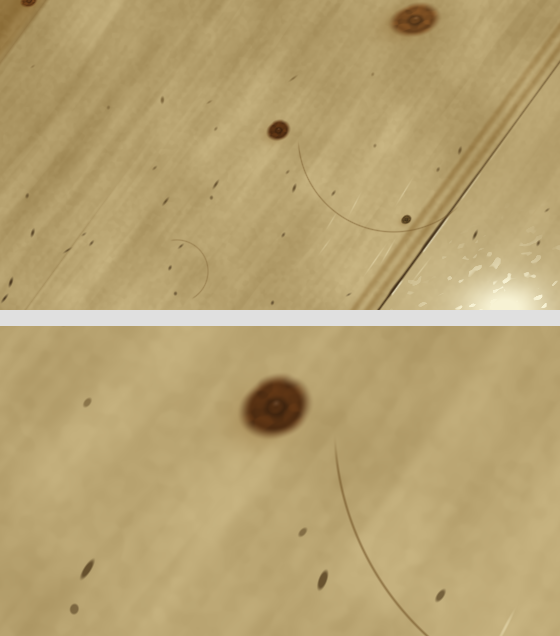
Top: the whole. Bottom: its middle third, enlarged.
Give the GLSL for this texture, as a WebGL 2 fragment shader.

```glsl
#version 300 es
precision highp float;

uniform vec2 u_resolution;
out vec4 fragColor;

vec2 hash2(vec2 p) {
    return fract(sin(vec2(dot(p, vec2(127.1, 311.7)), dot(p, vec2(269.5, 183.3)))) * 43758.55);
}

// Coordinates along and across a direction
vec2 turn(vec2 p, float angle) {
    vec2 d = vec2(cos(angle), sin(angle));
    return vec2(dot(p, d), dot(p, vec2(-d.y, d.x)));
}

// Smooth cellular noise, 0 to 1: blended values of jittered cell points
float mottle(vec2 p) {
    vec2 cell = floor(p), f = fract(p);
    float sum = 0.0, total = 0.0;
    for (int j = -1; j <= 1; j++)
    for (int i = -1; i <= 1; i++) {
        vec2 o = vec2(i, j), h = hash2(cell + o);
        vec2 d = o + h - f;
        float w = exp(-5.0 * dot(d, d));
        sum += w * fract(h.x * 17.3 + h.y * 31.7);
        total += w;
    }
    return sum / total;
}

float line(float d, float halfWidth, float blur) {
    return 1.0 - smoothstep(halfWidth - blur, halfWidth + blur, abs(d));
}

// Soft dark oval with a faint ring and a stained halo
vec3 addKnot(vec3 col, vec2 p, vec2 radii, float tilt, vec3 core) {
    vec2 q = turn(p, tilt) / radii;
    float r = length(q) + 0.12 * (mottle(q * 1.5 + 5.0) - 0.5);
    vec2 tail = q + vec2(0.45, 0.1);
    col = mix(col, vec3(0.56, 0.42, 0.20), 0.5 * exp(-1.1 * dot(tail, tail)));
    vec3 wood = core * (0.94 + 0.25 * (mottle(q * 4.0) - 0.5) + 0.04 * sin(r * 15.0));
    wood *= 1.0 - 0.25 * line(r - 0.25, 0.06, 0.12);
    wood += 0.10 * line(length(q - vec2(0.05, 0.1)), 0.06, 0.1);
    return mix(col, wood, 0.95 * (1.0 - smoothstep(0.70, 1.15, r)));
}

// Part of a circle from one angle to another
float hair(vec2 p, float radius, float from, float to, float blur) {
    float angle = atan(p.y, p.x);
    float span = smoothstep(from, from + 0.15, angle) * (1.0 - smoothstep(to - 0.15, to, angle));
    return span * line(length(p) - radius, 0.0012, blur);
}

void main() {
    vec2 p = gl_FragCoord.xy / u_resolution.y;
    float blur = 1.0 / u_resolution.y;
    vec2 g = turn(p, 0.94);
    float along = g.x, across = -g.y;
    float bent = across + 0.006 * sin(along * 4.0 + 1.0) + 0.003 * sin(along * 9.0 + across * 5.0);
    float rightBoard = smoothstep(-blur, blur, across - 0.989);
    float leftBoard = 1.0 - smoothstep(0.06, 0.075, across);

    // Grain, blotches and uneven light
    float tone = 0.055 * (mottle(vec2(bent * 19.0, along * 1.6)) - 0.5);
    tone += 0.032 * (mottle(vec2(bent * 70.0, along * 6.0 + 7.0)) - 0.5);
    tone += 0.09 * (mottle(p * 4.0 + 3.0) - 0.5);
    tone += 0.03 * (mottle(p * 14.0) - 0.5);
    tone += 0.028 * (mottle(p * 75.0) - 0.5);
    tone *= mix(1.0, 0.6, rightBoard);
    tone += (0.013 * sin(bent * 62.0 + 1.5 * sin(bent * 23.0)) - 0.010) * leftBoard;
    tone += 0.012 * (p.x - 0.95) - 0.02 * (p.y - 0.4);
    vec3 col = vec3(0.715, 0.632, 0.432) + tone * vec3(0.92, 1.0, 1.0);

    // Ribbed brown edge beside the main seam, and the stained left corner
    float rib = smoothstep(0.895, 0.915, across) * (1.0 - rightBoard);
    col -= rib * (0.55 + 0.45 * sin(across * 170.0 + 2.2)) * vec3(0.09, 0.115, 0.125);
    col -= (1.0 - smoothstep(-0.50, -0.465, bent)) * vec3(0.09, 0.12, 0.13);

    // Board joints with broken shadow and a thin bright lip
    float gap = mottle(vec2(along * 13.0, 2.0));
    float low = 1.0 - smoothstep(0.1, 0.65, p.y);
    col = mix(col, vec3(0.50, 0.39, 0.20), 0.4 * line(across - 0.066, 0.0015, 2.0 * blur) * low);
    col = mix(col, vec3(0.50, 0.38, 0.19), 0.5 * line(across + 0.47, 0.004, 2.5 * blur));
    float shadow = line(across - 0.986, 0.0015 + 0.005 * gap * low, 1.5 * blur);
    col = mix(col, vec3(0.20, 0.13, 0.06), shadow * (0.45 + 0.45 * low));
    float lip = line(across - 0.992, 0.0018, 1.3 * blur) * smoothstep(0.35, 0.6, gap);
    col = mix(col, vec3(0.95, 0.92, 0.79), lip * low * 0.9);

    // Glare with small sparkles on the right board
    vec2 toGlare = (p - vec2(1.63, 0.005)) / vec2(0.13, 0.085);
    float spread = dot(toGlare, toGlare);
    float sheen = exp(-0.10 * spread);
    float sparkle = smoothstep(0.80, 0.92, mottle(turn(p, 0.5) * vec2(45.0, 75.0)));
    col += rightBoard * sheen * vec3(0.07, 0.085, 0.10);
    float shine = clamp(exp(-spread) * 1.1 + sparkle * exp(-0.22 * spread) * 0.8, 0.0, 1.0);
    col = mix(col, vec3(0.97, 0.95, 0.83), shine * rightBoard);

    // Knots
    col = addKnot(col, p - vec2(1.34, 0.936), vec2(0.080, 0.050), 0.25, vec3(0.47, 0.29, 0.12));
    col = addKnot(col, p - vec2(0.899, 0.580), vec2(0.038, 0.031), 0.5, vec3(0.34, 0.18, 0.06));
    col = addKnot(col, p - vec2(0.094, 0.998), vec2(0.028, 0.020), 0.4, vec3(0.42, 0.24, 0.09));
    col = addKnot(col, p - vec2(1.311, 0.292), vec2(0.018, 0.014), 0.6, vec3(0.36, 0.27, 0.13));

    // Scattered dirt flecks and pale scratches, mostly along the grain
    for (int i = 0; i < 40; i++) {
        vec2 h = hash2(vec2(i, 4.0)), k = hash2(vec2(i, 19.0));
        bool scratch = i % 6 == 0;
        vec2 spot = scratch ? vec2(1.0 + 0.4 * h.x, 0.1 + 0.5 * h.y) : vec2(1.8 * h.x, 0.85 * h.y);
        vec2 size = scratch ? vec2(0.010 + 0.014 * k.x, 0.0014) : vec2(0.005 + 0.007 * k.x * k.x, 0.002 + 0.003 * k.y);
        vec2 q = turn(p - spot, 1.0 + (k.y - 0.5) * (scratch ? 0.2 : 1.0));
        float d = (length(q / size) - 1.0) * size.y;
        float cover = 1.0 - smoothstep(-1.2 * blur, 1.2 * blur, d);
        vec3 tint = scratch ? vec3(0.90, 0.85, 0.68) : mix(vec3(0.22, 0.15, 0.07), vec3(0.50, 0.40, 0.22), h.y);
        col = mix(col, tint, cover * (0.5 + 0.4 * k.x));
    }

    // Two curved hairs
    col = mix(col, vec3(0.47, 0.35, 0.17), 0.65 * hair(p - vec2(1.27, 0.56), 0.308, -3.12, -0.80, 1.3 * blur));
    col = mix(col, vec3(0.48, 0.36, 0.18), 0.5 * hair(p - vec2(0.57, 0.125), 0.101, -1.1, 1.8, 1.3 * blur));

    fragColor = vec4(clamp(col, 0.0, 1.0), 1.0);
}
```
